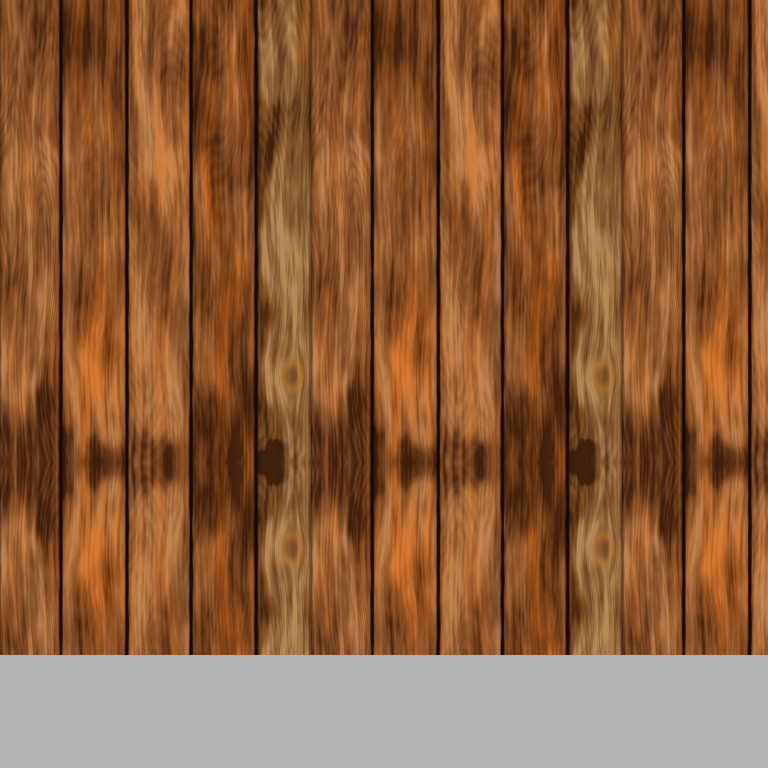
This texture is drawn by a Shadertoy shader. Its source:

```glsl
#define PERIOD 0.4055
#define SHIFT 0.0010
#define FOLD 0.398
#define FLOOR_TOP 0.147
#define SEAM 0.0021
#define GRAIN 0.34
#define BLOTCH 0.58
#define UMBER vec3(0.22, 0.10, 0.04)
#define BROWN vec3(0.52, 0.32, 0.17)
#define TAN vec3(0.74, 0.53, 0.34)
#define ORANGE vec3(0.64, 0.32, 0.09)
#define GREY vec3(0.71)

// Per plank: left edge, brightness, warmth, dark band at the fold, dark top
const float EDGE[6] = float[6](0.0, 0.198, 0.410, 0.616, 0.825, 1.0);
const float BRIGHT[5] = float[5](0.58, 0.57, 0.64, 0.47, 0.65);
const float WARMTH[5] = float[5](0.35, 0.65, 0.40, 0.85, 0.05);
const float SCORCH[5] = float[5](0.115, 0.03, 0.04, 0.10, 0.01);
const float CROWN[5] = float[5](0.12, 0.30, 0.08, 0.22, 0.05);

vec2 gradientAt(vec2 cell) {
    float angle = 6.2832 * fract(sin(dot(cell, vec2(127.1, 311.7))) * 43758.5);
    return vec2(cos(angle), sin(angle));
}

float noise(vec2 p) {
    vec2 i = floor(p), f = p - i;
    vec2 w = f * f * f * (f * (f * 6.0 - 15.0) + 10.0);
    vec2 e = vec2(1.0, 0.0);
    float low = mix(dot(gradientAt(i), f), dot(gradientAt(i + e.xy), f - e.xy), w.x);
    float high = mix(dot(gradientAt(i + e.yx), f - e.yx), dot(gradientAt(i + e.xx), f - e.xx), w.x);
    return mix(low, high, w.y);
}

float fbm(vec2 p) {
    float sum = 0.0, gain = 1.0;
    for (int k = 0; k < 3; k++) {
        sum += gain * noise(p);
        p = p * 2.1 + 11.7;
        gain *= 0.5;
    }
    return sum;
}

// p.x runs across the plank from its left edge, p.y away from the fold
vec3 wood(vec2 p, float width, int id) {
    vec2 seed = vec2(17.3, 5.9) * float(id + 1);
    float across = p.x / width;
    bool figured = id == 0 || id == 4;

    // A knot pushes the fibres of the figured planks aside
    vec2 knot = id == 0 ? vec2(0.48 * width, 0.367) : vec2(0.66 * width, 0.113);
    float knotPower = id == 4 ? 1.0 : (id == 0 ? 0.4 : 0.0);
    vec2 d = p - knot;
    float r = length(d / vec2(0.012, 0.018));
    vec2 q = p;
    q.x -= 0.7 * knotPower * d.x * exp(-0.3 * r * r);
    q.x += 0.010 * noise(p * vec2(16.0, 6.0) + seed);

    // Blotches, fibres and arched growth lines
    float blotch = fbm(q * vec2(24.0, 7.0) + seed);
    float fibre = noise(q * vec2(110.0, 4.5) + seed) + 0.8 * noise(q * vec2(250.0, 11.0) + seed);
    float pores = noise(q * vec2(300.0, 45.0) + seed);
    float rings = sin(70.0 * noise(q * vec2(22.0, 4.0) + seed + 40.0));
    float tone = BRIGHT[id] + BLOTCH * blotch + GRAIN * fibre + 0.14 * pores;
    tone += (figured ? 0.055 : 0.035) * rings;

    // Scorched band, dark top and stained side
    float ragged = p.y + 0.05 * blotch;
    tone -= 0.36 * (1.0 - smoothstep(0.4, 1.4, ragged / SCORCH[id]));
    tone -= CROWN[id] * smoothstep(0.44, 0.56, ragged);
    float stain = id == 4 ? smoothstep(0.35, 0.0, across + 0.5 * blotch)
                          + smoothstep(0.7, 0.95, across + 0.3 * blotch) * smoothstep(0.3, 0.5, p.y) : 0.0;
    tone -= 0.28 * stain;
    tone -= 0.22 * knotPower * exp(-r * r * 2.0);
    tone = clamp(tone, 0.0, 1.0);

    vec3 colour = mix(UMBER, BROWN, smoothstep(-0.1, 0.55, tone));
    colour = mix(colour, TAN, smoothstep(0.42, 1.0, tone));

    // Orange varnish shows in streaks, the bare plank turns olive
    float streak = smoothstep(-0.25, 0.45, noise(q * vec2(60.0, 5.0) + seed + 70.0));
    float varnish = clamp(WARMTH[id] * (0.3 + 0.8 * streak) + 0.4 * stain, 0.0, 0.85);
    colour = mix(colour, ORANGE * (0.45 + 0.95 * tone), varnish);
    colour *= mix(vec3(0.95, 1.03, 1.02), vec3(1.0), smoothstep(0.0, 0.3, WARMTH[id]));
    float halo = exp(-9.0 * (r - 1.0) * (r - 1.0)) * knotPower;
    return mix(colour, vec3(0.74, 0.46, 0.18), 0.5 * halo);
}

void mainImage(out vec4 fragColor, in vec2 fragCoord) {
    vec2 uv = fragCoord / iResolution.xy;
    float pixel = 1.0 / iResolution.y;

    // Find the plank inside the repeating set of five
    float t = fract((uv.x + SHIFT) / PERIOD);
    int id = 0;
    for (int k = 1; k < 5; k++) id += t >= EDGE[k] ? 1 : 0;
    float width = (EDGE[id + 1] - EDGE[id]) * PERIOD;
    vec2 p = vec2((t - EDGE[id]) * PERIOD, abs(uv.y - FOLD));
    vec3 colour = wood(p, width, id);

    // Rounded edges, a golden rim and the dark gap
    float toLeft = p.x, toRight = width - p.x;
    float gapLeft = id == 0 ? 0.3 : 1.0, gapRight = id == 4 ? 0.3 : 1.0;
    float wobble = 0.0012 * noise(vec2(float(id) * 9.0, p.y * 30.0));
    float rim = exp(-pow((toRight - 0.0055) / 0.0016, 2.0)) * gapRight;
    rim *= smoothstep(-0.3, 0.4, noise(vec2(float(id) * 5.3 + 0.5, p.y * 9.0)));
    colour = mix(colour, vec3(0.78, 0.42, 0.13), 0.5 * rim);
    colour *= 1.0 - 0.35 * max(gapLeft * exp(-toLeft / 0.004), gapRight * exp(-toRight / 0.004));
    float gap = max(gapLeft * (1.0 - smoothstep(-pixel, pixel, toLeft - SEAM - wobble)),
                    gapRight * (1.0 - smoothstep(-pixel, pixel, toRight - SEAM + wobble)));
    colour = mix(colour, vec3(0.09, 0.035, 0.015), gap);

    // Plain strip below the planks
    float planks = smoothstep(-0.5 * pixel, 0.5 * pixel, uv.y - FLOOR_TOP);
    fragColor = vec4(mix(GREY, colour, planks), 1.0);
}
```
